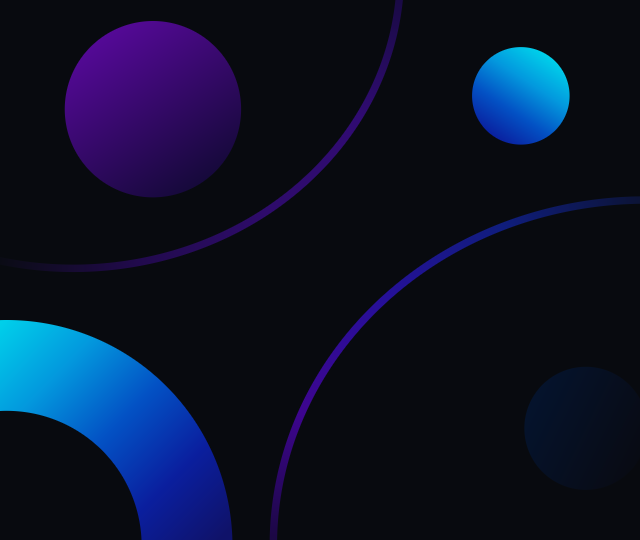
Give the GLSL for this background, as a Shadertoy shader.

```glsl
// Dark backdrop with gradient discs, a thick cyan-blue ring and two thin glowing arcs.

// Positions and sizes are in units of the canvas height.
const vec3 BACKGROUND = vec3(0.031, 0.041, 0.058);

const vec2 VIOLET_CENTER = vec2(0.2832, 0.7978);
const float VIOLET_RADIUS = 0.1633;
const vec2 VIOLET_AXIS = vec2(0.55, -0.835);
const vec3 VIOLET_LIGHT = vec3(0.33, 0.035, 0.59);
const vec3 VIOLET_DARK = vec3(0.085, 0.035, 0.23);

const vec2 AZURE_CENTER = vec2(0.9645, 0.8225);
const float AZURE_RADIUS = 0.0903;
const vec2 AZURE_AXIS = vec2(-0.55, -0.835);
const float AZURE_RANGE = 0.74;

const vec2 DIM_CENTER = vec2(1.085, 0.2068);
const float DIM_RADIUS = 0.114;
const vec2 DIM_AXIS = vec2(0.9, -0.436);
const vec3 DIM_LIGHT = vec3(0.018, 0.075, 0.175);
const vec3 DIM_DARK = vec3(0.033, 0.041, 0.075);

const vec2 RING_CENTER = vec2(0.0123, -0.0108);
const float RING_RADIUS = 0.3341;
const float RING_HALF_WIDTH = 0.0841;
const vec2 RING_RAMP_START = vec2(0.0, 0.4074);
const vec2 RING_RAMP_END = vec2(0.409, 0.0);

const float ARC_HALF_WIDTH = 0.0069;
const vec2 UPPER_ARC_CENTER = vec2(0.1358, 1.0503);
const vec2 UPPER_ARC_RADII = vec2(0.6059, 0.5472);
const vec2 UPPER_ARC_ANGLES = vec2(-0.226, 1.48);
const vec2 LOWER_ARC_CENTER = vec2(1.196, -0.0093);
const vec2 LOWER_ARC_RADII = vec2(0.6898, 0.6389);
const vec2 LOWER_ARC_ANGLES = vec2(0.0, 1.571);

// Five evenly spaced colour stops
vec3 ramp(float t, vec3 a, vec3 b, vec3 c, vec3 d, vec3 e) {
    float s = 4.0 * clamp(t, 0.0, 1.0);
    vec3 color = mix(a, b, min(s, 1.0));
    color = mix(color, c, clamp(s - 1.0, 0.0, 1.0));
    color = mix(color, d, clamp(s - 2.0, 0.0, 1.0));
    return mix(color, e, clamp(s - 3.0, 0.0, 1.0));
}

vec3 oceanRamp(float t) {
    return ramp(t, vec3(0.0, 0.82, 0.92), vec3(0.01, 0.6, 0.87),
                vec3(0.01, 0.32, 0.77), vec3(0.04, 0.12, 0.62),
                vec3(0.06, 0.07, 0.41));
}

vec3 upperArcRamp(float t) {
    return ramp(t, vec3(0.04, 0.043, 0.08), vec3(0.13, 0.04, 0.3),
                vec3(0.18, 0.045, 0.42), vec3(0.19, 0.045, 0.45),
                vec3(0.1, 0.04, 0.27));
}

vec3 lowerArcRamp(float t) {
    return ramp(t, vec3(0.1, 0.03, 0.25), vec3(0.24, 0.02, 0.56),
                vec3(0.15, 0.06, 0.6), vec3(0.06, 0.115, 0.49),
                vec3(0.045, 0.075, 0.2));
}

// First-order distance to an axis-aligned ellipse
float ellipseDistance(vec2 q, vec2 radii) {
    float k = length(q / radii);
    return k * (k - 1.0) / max(length(q / (radii * radii)), 1e-4);
}

// Antialiased fill of a signed distance
float coverage(float dist) {
    return clamp(0.5 - dist * iResolution.y, 0.0, 1.0);
}

// 0 to 1 across a disc along a unit axis
float discGradient(vec2 q, float radius, vec2 axis) {
    return clamp(0.5 + 0.5 * dot(q, axis) / radius, 0.0, 1.0);
}

float progress(float value, vec2 range) {
    return (value - range.x) / (range.y - range.x);
}

void mainImage(out vec4 fragColor, in vec2 fragCoord) {
    vec2 p = fragCoord / iResolution.y;
    vec3 color = BACKGROUND;

    // Discs
    vec2 q = p - VIOLET_CENTER;
    vec3 fill = mix(VIOLET_LIGHT, VIOLET_DARK, discGradient(q, VIOLET_RADIUS, VIOLET_AXIS));
    color = mix(color, fill, coverage(length(q) - VIOLET_RADIUS));

    q = p - AZURE_CENTER;
    fill = oceanRamp(AZURE_RANGE * discGradient(q, AZURE_RADIUS, AZURE_AXIS));
    color = mix(color, fill, coverage(length(q) - AZURE_RADIUS));

    q = p - DIM_CENTER;
    fill = mix(DIM_LIGHT, DIM_DARK, discGradient(q, DIM_RADIUS, DIM_AXIS));
    color = mix(color, fill, coverage(length(q) - DIM_RADIUS));

    // Thin arcs, coloured by angle
    q = p - UPPER_ARC_CENTER;
    vec2 e = q / UPPER_ARC_RADII;
    fill = upperArcRamp(progress(atan(e.x, -e.y), UPPER_ARC_ANGLES));
    color = mix(color, fill, coverage(abs(ellipseDistance(q, UPPER_ARC_RADII)) - ARC_HALF_WIDTH));

    q = p - LOWER_ARC_CENTER;
    e = q / LOWER_ARC_RADII;
    fill = lowerArcRamp(progress(atan(e.y, -e.x), LOWER_ARC_ANGLES));
    color = mix(color, fill, coverage(abs(ellipseDistance(q, LOWER_ARC_RADII)) - ARC_HALF_WIDTH));

    // Thick corner ring
    vec2 span = RING_RAMP_END - RING_RAMP_START;
    fill = oceanRamp(dot(p - RING_RAMP_START, span) / dot(span, span));
    float ringDistance = abs(length(p - RING_CENTER) - RING_RADIUS) - RING_HALF_WIDTH;
    color = mix(color, fill, coverage(ringDistance));

    fragColor = vec4(color, 1.0);
}
```
